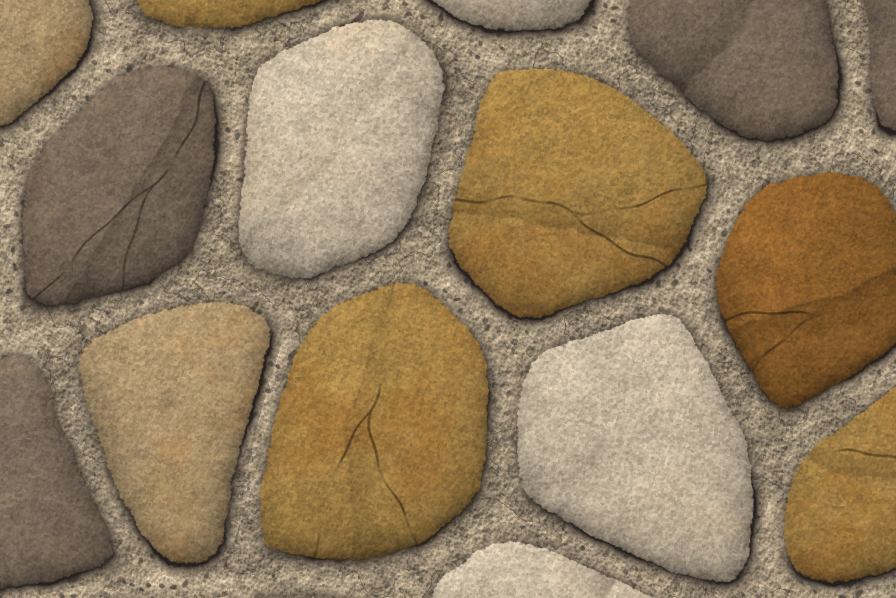
Reproduce this texture procedurally as a Shadertoy shader.

```glsl
const vec2 CELL = vec2(0.37, 0.42);       // mean stone spacing, canvas heights
const vec2 LIGHT = vec2(-0.40, 0.92);
const float JITTER = 0.54;
const float ROUNDING = 0.023;
const float GAP = 0.019;
const float GAP_SPREAD = 0.016;
const float RIM_WIDTH = 0.022;
const float SHADOW_WIDTH = 0.009;
const float VEIN_WIDTH = 0.0022;
const vec3 MORTAR = vec3(0.61, 0.55, 0.46);
const vec3 PALE = vec3(0.75, 0.69, 0.60);
const vec3 TAN = vec3(0.68, 0.58, 0.43);
const vec3 OCHRE = vec3(0.67, 0.53, 0.29);
const vec3 RUST = vec3(0.53, 0.36, 0.17);
const vec3 UMBER = vec3(0.46, 0.40, 0.34);
const vec3 SHADOW = vec3(0.15, 0.13, 0.12);
const vec3 STONES[10] = vec3[10](UMBER, RUST, OCHRE, UMBER, UMBER,
                                 OCHRE, TAN, PALE, PALE, PALE);

struct Stone {
    vec2 id;
    vec2 local;    // position relative to the stone centre
    vec2 inward;   // direction away from the nearest rim
    float depth;   // distance inside the rounded cell
};

vec2 hash2(vec2 c) {
    vec3 v = fract(c.xyx * vec3(0.1031, 0.1030, 0.0973));
    v += dot(v, v.yzx + 33.33);
    return fract((v.xx + v.yz) * v.zy);
}

mat2 rotation(float a) {
    return mat2(cos(a), sin(a), -sin(a), cos(a));
}

// x: distance to the nearest scattered point, y: random tone of that point
vec2 cellular(vec2 p) {
    vec2 base = floor(p);
    vec2 nearest = vec2(4.0, 0.0);
    for (int y = -1; y <= 1; y++)
    for (int x = -1; x <= 1; x++) {
        vec2 c = base + vec2(x, y);
        vec2 h = hash2(c);
        vec2 d = c + h - p;
        float dd = dot(d, d);
        if (dd < nearest.x) nearest = vec2(dd, fract(h.x * 7.0 + h.y * 3.0));
    }
    return vec2(sqrt(nearest.x), nearest.y);
}

// Cellular octaves, centred near zero
float grain(vec2 p) {
    float sum = 0.0, weight = 0.34;
    p *= 17.0;
    for (int i = 0; i < 4; i++) {
        sum += weight * (cellular(p).x - 0.42);
        p = rotation(0.7) * p * 2.15 + 7.3;
        weight *= 0.85;
    }
    return sum;
}

// Layered sines for broad stains, about -1 to 1
float mottle(vec2 p) {
    float sum = 0.0, weight = 0.5;
    p *= 7.0;
    for (int i = 0; i < 6; i++) {
        p = rotation(1.1) * p * 1.7 + 1.9;
        sum += weight * sin(p.x + 1.4 * sin(p.y + sum));
        weight *= 0.7;
    }
    return sum;
}

vec2 stoneCentre(vec2 id) {
    float stagger = 0.5 * mod(id.y, 2.0);
    return (id + vec2(stagger, 0.5) + JITTER * (hash2(id + 40.0) - 0.5)) * CELL;
}

// Voronoi cell with smoothly blended borders
Stone findStone(vec2 p) {
    vec2 base = floor(p / CELL), id = base, centre = p;
    float best = 1e3;
    for (int y = -2; y <= 2; y++)
    for (int x = -2; x <= 2; x++) {
        vec2 c = base + vec2(x, y);
        vec2 s = stoneCentre(c);
        float d = distance(p, s);
        if (d < best) { best = d; id = c; centre = s; }
    }
    float total = 1e-9;
    vec2 inward = vec2(0.0);
    for (int y = -2; y <= 2; y++)
    for (int x = -2; x <= 2; x++) {
        if (x == 0 && y == 0) continue;
        vec2 other = stoneCentre(id + vec2(x, y));
        vec2 dir = normalize(centre - other);
        float w = exp(-dot(p - 0.5 * (centre + other), dir) / ROUNDING);
        total += w;
        inward += w * dir;
    }
    return Stone(id, p - centre, inward / total, -ROUNDING * log(total));
}

// Forked thin line across a stone
float vein(vec2 q, float px) {
    q.y += 0.010 * sin(q.x * 23.0) + 0.003 * sin(q.x * 71.0);
    float fork = abs(abs(q.y) - 0.38 * max(q.x, 0.0));
    return smoothstep(VEIN_WIDTH + px, VEIN_WIDTH * 0.3, fork);
}

void mainImage(out vec4 fragColor, in vec2 fragCoord) {
    float px = 1.0 / iResolution.y;
    vec2 p = fragCoord * px;
    float rough = grain(p);
    float relief = rough - grain(p + LIGHT * 0.004);
    float speck = cellular(p * 190.0).y - 0.5;
    float stain = mottle(p);

    // Stone layout, tilted by a gentle warp
    vec2 warped = p + 0.055 * sin(p.yx * vec2(4.3, 3.6) + vec2(1.0, 2.4));
    Stone stone = findStone(warped);
    vec2 rnd = hash2(stone.id + 11.0);
    float depth = stone.depth - GAP - GAP_SPREAD * rnd.x + 0.012 * rough + 0.003 * stain;
    float facing = dot(-stone.inward, LIGHT);

    // Stone surface: evenly spread hues, rusty stains, furrows, veins
    float pick = fract(dot(stone.id, vec2(0.618, 0.29)) + 0.033);
    vec3 face = STONES[int(pick * 10.0)] * (0.95 + 0.10 * rnd.y);
    float warmth = clamp((face.r - face.b) * 2.0 - 0.2, 0.06, 0.8);
    face = mix(face, RUST, warmth * smoothstep(0.0, 1.3, stain + 0.4 * rnd.x));
    face *= 1.0 + 0.24 * rough + 0.30 * relief + 0.16 * speck + 0.07 * stain;
    vec2 q = rotation(6.28 * rnd.y) * stone.local;
    float furrow = q.y + 0.03 + 0.012 * stain;
    face *= 1.0 - 0.25 * rnd.x * smoothstep(0.0, 0.006, furrow) * exp(-max(furrow, 0.0) / 0.03);
    float marked = step(0.3, rnd.x) * smoothstep(-0.6, 0.3, stain);
    vec3 veinColor = rnd.y > 0.45 ? PALE * 1.1 : face * 0.45;
    face = mix(face, veinColor, 0.7 * marked * vein(q, px));
    float rim = exp(-max(depth, 0.0) / RIM_WIDTH);
    face *= 1.0 + 0.35 * dot(stone.local, LIGHT) + rim * (0.22 * facing - 0.22);

    // Mortar: gritty bed with pits, cracks and contact shadows
    vec3 bed = MORTAR * (1.04 + 0.7 * rough + 1.0 * relief + 0.28 * speck + 0.13 * stain);
    float pit = smoothstep(0.20, 0.08, cellular(p * 30.0 + 0.5 * stain).x);
    float crack = smoothstep(0.07, 0.0, abs(stain + 0.35 + 0.5 * rough));
    bed = mix(bed, SHADOW, max(0.55 * pit * smoothstep(-0.2, 0.6, stain), 0.35 * crack));
    float contact = exp(-max(-depth, 0.0) / SHADOW_WIDTH);
    float shade = contact * (0.40 + 0.75 * smoothstep(-0.5, 0.6, -facing));
    bed = mix(bed, SHADOW, clamp(shade * (1.0 + 0.5 * stain), 0.0, 1.0));

    vec3 color = mix(bed, face, smoothstep(-px, px, depth));
    fragColor = vec4(clamp(color, 0.0, 1.0), 1.0);
}
```
